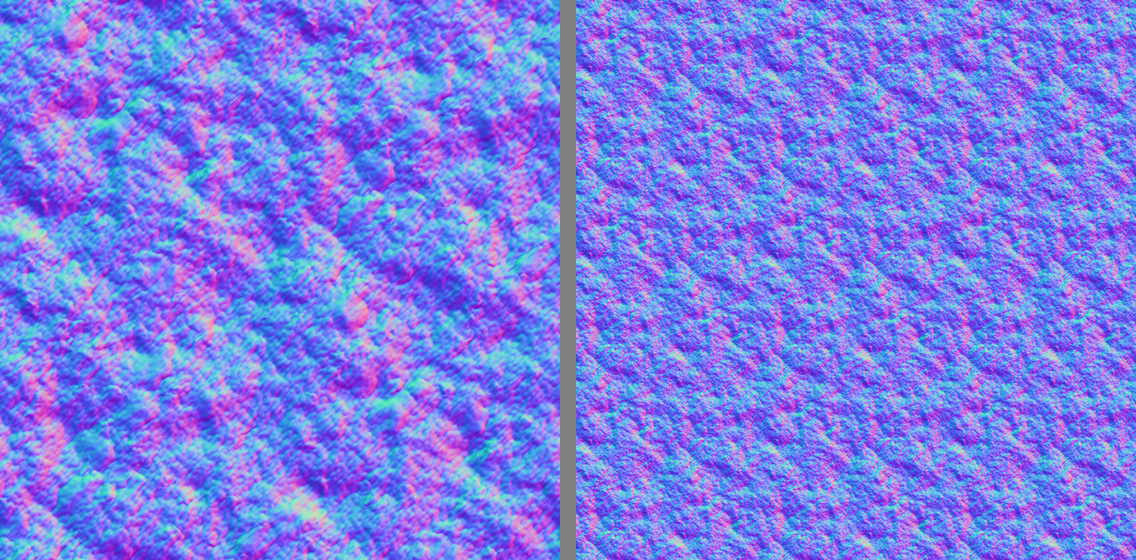
Left, the tile; right, the same tile 3 across and 3 down.
Write a WebGL 2 fragment shader that draws this texture map.

```glsl
#version 300 es
precision highp float;
// Tiling normal map of rough rock: crinkled diagonal grain with worn, ragged lumps.

uniform vec2 u_resolution;
out vec4 fragColor;

const float TAU = 6.2831853;
const int OCTAVES = 5;
const vec2 GRAIN_CELLS = vec2(6.0, 5.0);   // coarsest cells along and across the grain
const vec2 GRAIN_GROWTH = vec2(1.82, 2.06);
const float COARSE_SLOPE = 0.15;           // steepness of the coarsest octave
const float FINE_SLOPE = 0.215;            // steepness of the finest octave
const float CREASE = 0.35;                 // folds the grain along soft lines
const float CREASE_WIDTH = 0.08;
const float SWELL_CELLS = 5.0;             // broad undulation per tile
const float SWELL_SLOPE = 0.15;
const vec2 LARGE_LUMPS = vec2(7.0, 8.0);
const vec2 SMALL_LUMPS = vec2(15.0, 17.0);
const float LUMP_SHARE = 0.38;             // part of the cells that hold a lump
const float LUMP_RISE = 0.085;
const float LUMP_RAGGED = 0.2;
const float LUMP_FOOT = 0.18;              // eases the rim into the ground
const float LUMP_FACING = -0.6;            // mean direction of the broken side
const float LUMP_POLISH = 0.4;             // grain removed on top of lumps
const float SKEW = 0.65;                   // steepens the faces that look right
const vec2 BIAS = vec2(-0.09, -0.02);
const float BLUE_GAIN = 0.985;
const float SAMPLE_STEP = 0.0028;

// Two random values in 0..1 for a cell that wraps at the period
vec2 hash2(vec2 cell, vec2 period, float seed) {
    uvec2 v = uvec2(mod(cell + 0.5, period)) + uvec2(uint(seed) * 131u, uint(seed) * 71u);
    v = v * 1664525u + 1013904223u;
    v.x += v.y * 1664525u;
    v.y += v.x * 1664525u;
    v ^= v >> 16u;
    v.x += v.y * 1664525u;
    v.y += v.x * 1664525u;
    v ^= v >> 16u;
    return vec2(v & 65535u) / 65536.0;
}

float cornerSlope(vec2 cell, vec2 offset, vec2 period, float seed) {
    float angle = TAU * hash2(cell, period, seed).x;
    return dot(vec2(cos(angle), sin(angle)), offset);
}

// Gradient noise that wraps at the period
float gradientNoise(vec2 p, vec2 period, float seed) {
    p += 0.37 * seed;
    vec2 cell = floor(p);
    vec2 f = p - cell;
    vec2 w = f * f * f * (f * (f * 6.0 - 15.0) + 10.0);
    vec2 e = vec2(1.0, 0.0);
    float low = mix(cornerSlope(cell, f, period, seed),
                    cornerSlope(cell + e.xy, f - e.xy, period, seed), w.x);
    float high = mix(cornerSlope(cell + e.yx, f - e.yx, period, seed),
                     cornerSlope(cell + e.xx, f - e.xx, period, seed), w.x);
    return mix(low, high, w.y);
}

// Cellular layer: ragged lumps that rise gently and break off on one side
float lumps(vec2 p, vec2 cells, float seed) {
    vec2 fine = 3.0 * cells;
    p += LUMP_RAGGED * vec2(gradientNoise(3.0 * p, fine, seed),
                            gradientNoise(3.0 * p, fine, seed + 1.0));
    vec2 home = floor(p);
    float total = 0.0;
    for (int y = -1; y <= 1; y++) {
        for (int x = -1; x <= 1; x++) {
            vec2 cell = home + vec2(x, y);
            vec2 place = mix(vec2(0.2), vec2(0.8), hash2(cell, cells, seed + 2.0));
            vec2 radius = mix(vec2(0.3), vec2(0.62), hash2(cell, cells, seed + 3.0));
            vec2 traits = hash2(cell, cells, seed + 4.0);
            float angle = 4.4 * (traits.x - 0.5) + LUMP_FACING;
            vec2 d = (p - cell - place) / radius;
            float rise = max(1.0 + dot(vec2(cos(angle), sin(angle)), d), 0.0);
            float cap = max(1.0 - dot(d, d), 0.0) * rise;
            cap *= cap / (cap + LUMP_FOOT);
            total += step(traits.y, LUMP_SHARE) * cap * (radius.x + radius.y);
        }
    }
    return total;
}

float height(vec2 uv) {
    // The diagonal frame closes on itself after one tile in x or y
    vec2 diagonal = vec2(uv.x + uv.y, uv.y - uv.x);

    float large = lumps(diagonal * LARGE_LUMPS, LARGE_LUMPS, 11.0);
    float small = lumps(diagonal * SMALL_LUMPS, SMALL_LUMPS, 21.0);
    float polish = 1.0 - LUMP_POLISH * smoothstep(0.0, 0.8, large);

    float grain = 0.0;
    for (int i = 0; i < OCTAVES; i++) {
        float level = float(i) / float(OCTAVES - 1);
        vec2 cells = floor(GRAIN_CELLS * pow(GRAIN_GROWTH, vec2(float(i))) + 0.5);
        float slope = mix(COARSE_SLOPE, FINE_SLOPE, level) * mix(1.0, polish, level);
        float n = gradientNoise(diagonal * cells, cells, float(i + 1));
        n -= CREASE * length(vec2(n, CREASE_WIDTH));
        grain += slope / cells.y * n;
    }

    float swell = gradientNoise(uv * SWELL_CELLS, vec2(SWELL_CELLS), 9.0);
    return grain + SWELL_SLOPE / SWELL_CELLS * swell
         + LUMP_RISE * (large / LARGE_LUMPS.y + small / SMALL_LUMPS.y);
}

void main() {
    vec2 uv = gl_FragCoord.xy / u_resolution;

    // Slope by finite differences
    float centre = height(uv);
    vec2 ahead = vec2(height(uv + vec2(SAMPLE_STEP, 0.0)),
                      height(uv + vec2(0.0, SAMPLE_STEP)));
    vec2 facing = 1.12 * (centre - ahead) / SAMPLE_STEP;
    float steepness = facing.x * facing.x;
    facing.x += SKEW * steepness / (1.0 + 2.5 * steepness);
    facing += BIAS;

    // Pack the unit normal into colour
    vec3 normal = normalize(vec3(facing, 1.0));
    vec3 colour = normal * 0.5 + 0.5;
    fragColor = vec4(colour * vec3(1.0, 1.0, BLUE_GAIN), 1.0);
}
```
